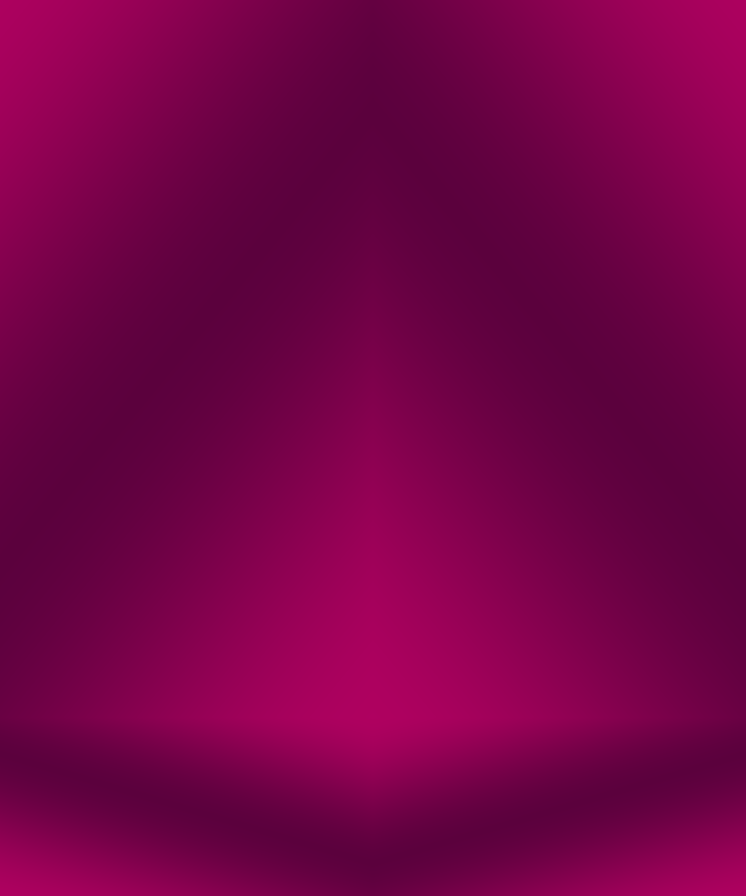
Reproduce this background procedurally as a Shadertoy shader.

```glsl
// A magenta glow rising from a low horizon, framed by a dark diamond-shaped band.
// A stretched diamond distance grows out from the glow; folding it at 1 makes
// the band darkest there and lets the light return toward the corners.

// Diamond distance from the glow, with a taller half above the horizon.
float diamondDistance(vec2 uv) {
    vec2 offset = uv - vec2(0.5, 0.199);
    float halfHeight = offset.y > 0.0 ? 0.677 : 0.163;
    return abs(offset.x) / 0.664 + abs(offset.y) / halfHeight;
}

void mainImage(out vec4 fragColor, in vec2 fragCoord) {
    vec2 uv = fragCoord / iResolution.xy;

    // Fold: zero on the dark band, one at the glow and near the corners.
    float fold = min(abs(1.0 - diamondDistance(uv)), 1.0);

    // Soften the bottom of the fold while keeping the creases of the glow.
    float light = mix(fold, smoothstep(0.0, 1.0, fold), 0.8);

    vec3 darkPlum = vec3(0.357, 0.002, 0.240);
    vec3 magenta = vec3(0.685, 0.004, 0.375);
    fragColor = vec4(mix(darkPlum, magenta, light), 1.0);
}
```
